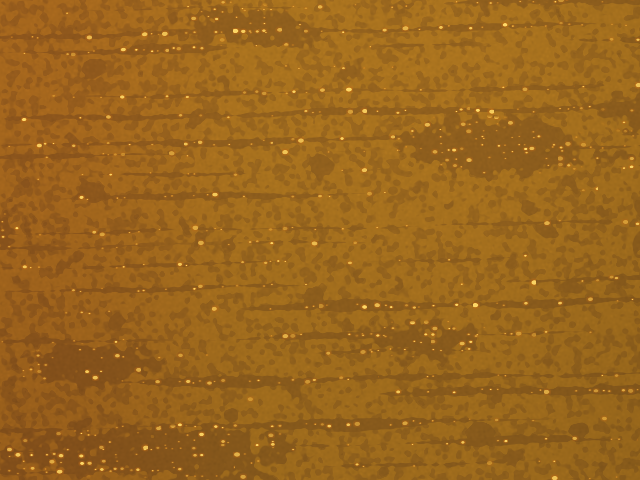
A WebGL 2 fragment shader for this texture:

```glsl
#version 300 es
precision highp float;

#define GRAIN_FREQ 88.0
#define GRAIN_DEPTH 0.62
#define ROWS 22.0
#define ROW_TILT 0.02
#define STREAK_WIDTH 0.0042
#define PATCH_LEVEL 1.45
#define SPECK_FREQ 68.0
#define SPECK_CHANCE 0.19
#define OCHRE vec3(0.660, 0.447, 0.118)
#define RUST vec3(0.640, 0.397, 0.112)
#define SHADE vec3(0.835, 0.815, 0.970)

uniform vec2 u_resolution;
out vec4 fragColor;

vec3 hash3(vec2 c) {
    vec3 q = fract(c.xyx * vec3(0.1031, 0.1030, 0.0973));
    q += dot(q, q.yxz + 33.33);
    return fract((q.xxy + q.yzz) * q.zyx);
}

// Cellular noise: signed soft blobs, one per cell, roughly unit deviation
float cellNoise(vec2 p) {
    vec2 cell = floor(p);
    float sum = 0.0;
    for (int j = -1; j <= 1; j++) {
        for (int i = -1; i <= 1; i++) {
            vec2 id = cell + vec2(i, j);
            vec3 h = hash3(id);
            vec2 d = p - id - h.xy;
            float k = max(0.0, 1.0 - dot(d, d));
            sum += (h.z * 2.0 - 1.0) * k * k * k;
        }
    }
    return sum * 2.6;
}

// x: bright core, y: warm halo
vec2 speck(vec2 offset, float radius, float px) {
    float d = length(offset * vec2(0.72, 1.0));
    float core = 1.0 - smoothstep(radius - px, radius + px, d);
    float halo = 1.0 - smoothstep(radius, radius * 2.0 + px, d);
    return vec2(core, halo);
}

float speckRadius(float h) {
    return 0.0011 + 0.0034 * h * h * h;
}

void main() {
    vec2 p = gl_FragCoord.xy / u_resolution.y;
    float px = 0.5 / u_resolution.y;
    float left = 1.0 - smoothstep(0.05, 0.60, p.x);

    // Fine wormy mottling and scattered round blots
    float grain = cellNoise(p * GRAIN_FREQ);
    float rough = cellNoise(p * 38.0 + 17.0);
    float blot = cellNoise(p * 21.0 + 51.0);
    float dark = GRAIN_DEPTH * smoothstep(0.0, 0.75, grain + 0.18 * rough + 0.15 * left);
    dark = max(dark, 0.85 * smoothstep(1.9, 2.2, blot + 0.25 * grain));

    // Long ragged patches, denser toward the left
    float patchField = cellNoise(p * vec2(2.7, 10.0) + vec2(5.0, 31.0));
    patchField += 0.85 * left * (0.4 + 0.6 * cos(p.y * 11.0 - 0.6));
    float ragged = patchField + 0.28 * grain + 0.30 * rough;
    dark = max(dark, 0.95 * smoothstep(PATCH_LEVEL - 0.15, PATCH_LEVEL + 0.2, ragged));

    // Broken streaks in tilted rows, with specks strung along them
    vec2 glint = vec2(0.0);
    float wave = 0.0022 * sin(p.x * 9.0 + p.y * 14.0) + 0.0012 * sin(p.x * 23.0 - p.y * 31.0);
    float y = p.y - ROW_TILT * p.x + wave;
    float baseRow = floor(y * ROWS);
    for (int j = -1; j <= 1; j++) {
        float row = baseRow + float(j);
        vec3 h = hash3(vec2(row, 7.0));
        float dy = y - (row + 0.5 + 0.7 * (h.x - 0.5)) / ROWS;
        float along = cellNoise(vec2(p.x * 3.2 + h.y * 9.0, row * 5.37 + 0.5));
        float halfWidth = STREAK_WIDTH * (0.15 + 0.6 * h.z + 0.75 * along);
        float edge = abs(dy) - halfWidth - 0.0014 * grain - 0.0012 * rough;
        float streak = 1.0 - smoothstep(-0.0014, 0.0014, edge);
        dark = max(dark, 0.92 * streak * smoothstep(-0.6, 0.2, along));

        float column = floor(p.x * SPECK_FREQ);
        vec3 s = hash3(vec2(column, row * 3.0 + 211.0));
        vec3 t = hash3(vec2(column + 91.0, row * 3.0 + 57.0));
        float chance = SPECK_CHANCE * (1.0 + 0.7 * along);
        vec2 offset = vec2(p.x - (column + 0.3 + 0.4 * s.x) / SPECK_FREQ, dy - 0.007 * (s.y - 0.5));
        glint = max(glint, step(s.z, chance) * (0.45 + 0.55 * t.y) * speck(offset, speckRadius(t.x), px));
    }

    // Loose specks inside the patches
    vec2 grid = p * SPECK_FREQ;
    vec2 id = floor(grid);
    vec3 s = hash3(id + 301.0);
    vec3 t = hash3(id + 433.0);
    vec2 offset = (grid - id - 0.3 - 0.4 * s.xy) / SPECK_FREQ;
    float inside = smoothstep(PATCH_LEVEL - 0.5, PATCH_LEVEL, patchField);
    float chosen = step(s.z, SPECK_CHANCE * 1.3) * inside;
    glint = max(glint, chosen * (0.45 + 0.55 * t.y) * speck(offset, speckRadius(t.x), px));

    // Uneven illumination, dimmer toward the bottom
    vec3 color = mix(OCHRE, RUST, left);
    color *= mix(0.935, 1.015, smoothstep(0.0, 0.9, p.y));
    color *= 1.0 - 0.05 * smoothstep(0.95, 1.4, p.x);
    color *= mix(vec3(1.0), SHADE, dark);
    color *= 1.0 + 0.012 * cellNoise(p * 170.0 + 9.0);

    // Warm fringe below a yellow-white core
    color = mix(color, vec3(0.76, 0.42, 0.09), 0.55 * glint.y);
    vec3 gleam = mix(vec3(0.90, 0.60, 0.10), vec3(1.0, 0.86, 0.42), glint.x);
    color = mix(color, gleam, glint.x);
    fragColor = vec4(color, 1.0);
}
```
